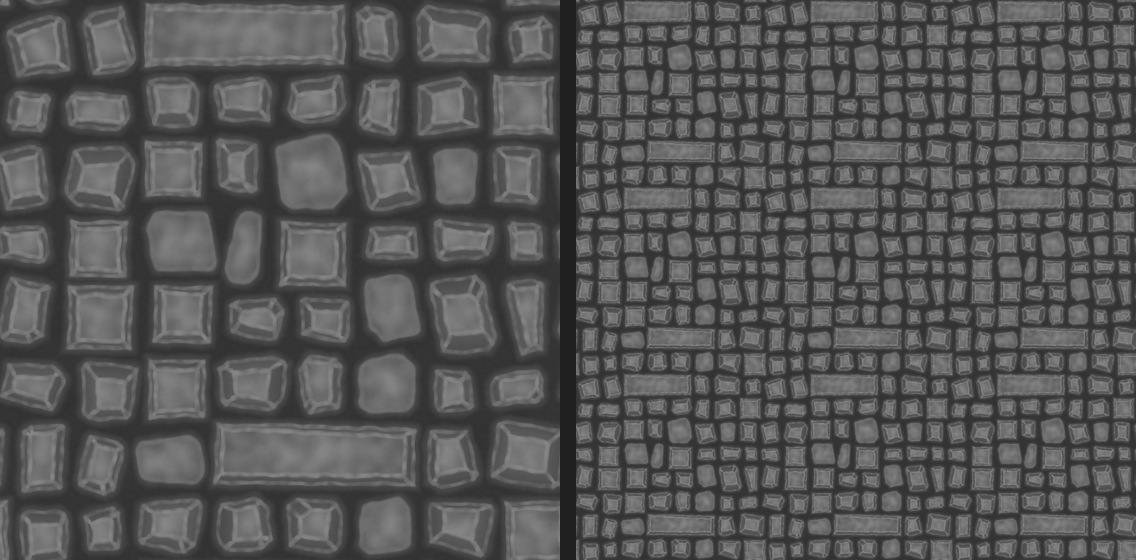
Left: one tile. Right: repeated 3 by 3.
This texture is drawn by a WebGL 2 fragment shader. Its source:

```glsl
#version 300 es
precision highp float;
precision highp int;

#define CELLS 8          // power of two, so ids wrap with a mask
#define GAP 0.095        // half width of the joints, in cells
#define SHIFT 0.38       // spread of the joint positions
#define TILT 0.36        // spread of the stone rotation
#define BLOCK_SHARE 0.22
#define FACET_SHARE 0.74
#define WARP 0.035
#define JOINT_TONE 0.203
#define FACET_TONE 0.29
#define TOP_TONE 0.385
#define RIDGE_TONE 0.52

uniform vec2 u_resolution;
out vec4 fragColor;

float hash(ivec2 c, int salt) {
    uint h = uint(c.x) * 73856u + uint(c.y) * 19349663u + uint(salt) * 83492791u;
    h = (h ^ (h >> 15)) * 739391u;
    h = (h ^ (h >> 13)) * 668265263u;
    return float((h ^ (h >> 16)) & 65535u) / 65535.0;
}

float gradientDot(ivec2 corner, vec2 offset, int period) {
    float a = 6.2831853 * hash(corner & (period - 1), period);
    return dot(vec2(cos(a), sin(a)), offset);
}

// Wrapping gradient noise; freq is a power of two per cell.
float noise(vec2 p, int freq) {
    p *= float(freq);
    int period = CELLS * freq;
    ivec2 i = ivec2(floor(p));
    vec2 f = fract(p), u = f * f * f * (f * (f * 6.0 - 15.0) + 10.0);
    float low = mix(gradientDot(i, f, period),
                    gradientDot(i + ivec2(1, 0), f - vec2(1, 0), period), u.x);
    float high = mix(gradientDot(i + ivec2(0, 1), f - vec2(0, 1), period),
                     gradientDot(i + 1, f - 1.0, period), u.x);
    return mix(low, high, u.y);
}

// First column of the three-cell slab in a row, negative if none.
int slabStart(int row) {
    return row % 6 == 1 ? 3 - row / 6 : -9;
}

// Joint offset at a grid vertex; vertices around slabs stay put.
float jointShift(ivec2 v) {
    v &= CELLS - 1;
    for (int k = 0; k < 2; k++) {
        int s = slabStart((v.y - k) & (CELLS - 1));
        if (v.x >= s && v.x <= s + 3) return 0.0;
    }
    return (hash(v, 1) - 0.5) * SHIFT;
}

float smoothMin(float a, float b, float k) {
    float h = max(k - abs(a - b), 0.0) / k;
    return min(a, b) - h * h * k * 0.25;
}

// Returns the depth inside the stone of a cell and sets its tone.
float stone(vec2 p, ivec2 cell, out float tone) {
    ivec2 id = cell & (CELLS - 1);
    int start = slabStart(id.y);
    bool slab = id.x >= start && id.x < start + 3;
    ivec2 a = cell - ivec2(slab ? id.x - start : 0, 0);
    ivec2 b = a + ivec2(slab ? 3 : 1, 1);
    id = a & (CELLS - 1);

    // Pinwheel joints give rectangles that never overlap.
    float sA = jointShift(a), sB = jointShift(ivec2(b.x, a.y));
    float sC = jointShift(b), sD = jointShift(ivec2(a.x, b.y));
    bool even = ((a.x + a.y) & 1) == 0;
    vec2 lo = vec2(a) + (even ? vec2(sD, sA) : vec2(sA, sB));
    vec2 hi = vec2(b) + (even ? vec2(sB, sC) : vec2(sC, sD));
    vec2 q = p - 0.5 * (lo + hi), room = 0.5 * (hi - lo), size = room - GAP;

    float small = min(size.x, size.y);
    bool block = slab || (hash(id, 2) < BLOCK_SHARE && small > 0.33);
    bool faceted = block || hash(id, 3) < FACET_SHARE;
    if (block) size = (slab ? size : vec2(small)) + 0.05;
    float loose = block ? 0.12 : 1.0;
    float tilt = (hash(id, 4) - 0.5) * TILT * loose;

    // Planes cut the outline; the lowest two heights locate the ridges.
    vec2 inside = room - abs(q) - 0.4 * GAP;
    float depth = min(inside.x, inside.y), first = 1.0, second = 9.0, shade = 0.0;
    vec2 slope1 = vec2(0), slope2 = vec2(0);
    for (int k = 0; k < 8; k++) {
        bool corner = (k & 1) == 1;
        if (block && corner) continue;
        float r1 = hash(id, 10 + k), r2 = hash(id, 20 + k), r3 = hash(id, 30 + k);
        float angle = float(k) * 0.7853982;
        float reach = dot(abs(vec2(cos(angle), sin(angle))), size);
        reach *= corner ? mix(0.74, 0.9, r1) : 1.0 - 0.12 * r1 * loose;
        angle += tilt + (r2 - 0.5) * 0.34 * loose;
        vec2 n = vec2(cos(angle), sin(angle));
        float dist = reach - dot(n, q);
        depth = smoothMin(depth, dist, 0.05);
        if (!faceted || (corner && r2 > 0.35)) continue;
        float bevel = block ? mix(0.1, 0.17, r3) : mix(0.34, 0.66, r3) * small;
        float height = dist / bevel;
        vec2 slope = n / bevel;
        if (height < first) {
            second = first; slope2 = slope1;
            first = height; slope1 = slope; shade = r1 - 0.5;
        } else if (height < second) {
            second = height; slope2 = slope;
        }
    }

    // Facets, glowing top, ridges and rim.
    vec2 s = q / size;
    float facet = FACET_TONE + 0.065 * clamp(first, 0.0, 1.0) + 0.035 * shade;
    float top = TOP_TONE + 0.1 * exp(-2.0 * dot(s, s)) + 0.09 * noise(p, 4);
    tone = mix(facet, top, smoothstep(0.88, 1.0, first));
    float streak = clamp(0.65 + 0.8 * noise(p, 8), 0.0, 1.0);
    float ridge = (second - first) / (length(slope1 - slope2) + 0.001);
    tone = mix(tone, RIDGE_TONE, streak * (1.0 - smoothstep(0.015, 0.05, ridge)));
    float rim = 1.0 - smoothstep(0.012, 0.045, abs(depth - 0.035));
    tone = mix(tone, block ? 0.46 : 0.43, rim * streak);
    return depth;
}

void main() {
    vec2 p = gl_FragCoord.xy / u_resolution * float(CELLS);
    float pixel = float(CELLS) / min(u_resolution.x, u_resolution.y);
    vec2 warped = p + WARP * vec2(noise(p, 4), noise(p + 3.5, 4));

    // Keep the stone that covers this spot most deeply.
    ivec2 home = ivec2(floor(warped));
    float depth = -9.0, tone = 0.0;
    for (int y = -1; y <= 1; y++)
        for (int x = -1; x <= 1; x++) {
            float t;
            float d = stone(warped, home + ivec2(x, y), t);
            if (d > depth) { depth = d; tone = t; }
        }

    float joint = JOINT_TONE + 0.07 * smoothstep(-0.11, 0.0, depth) + 0.012 * noise(p, 2);
    float soft = max(0.022, pixel);
    float value = mix(joint, tone, smoothstep(-soft, soft, depth));
    value += 0.012 * noise(p, 16);
    fragColor = vec4(vec3(value), 1.0);
}
```
